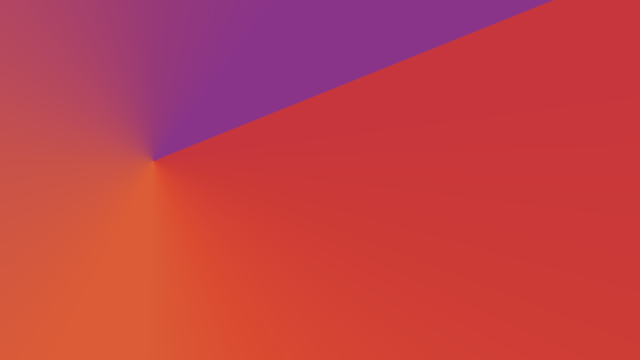
Reproduce this background procedurally as a WebGL 2 fragment shader.

```glsl
#version 300 es
precision highp float;
// A conic gradient sweeping clockwise around an off-centre hub.
// The angle from a hard seam runs through smooth colour stops, from red
// through orange to purple; the seam itself is blended over one pixel.

#define HUB vec2(0.240, 0.553)
#define SEAM_ANGLE 0.3825
#define RED vec3(0.780, 0.212, 0.237)
#define SCARLET vec3(0.808, 0.235, 0.212)
#define VERMILION vec3(0.857, 0.294, 0.190)
#define ORANGE vec3(0.860, 0.360, 0.212)
#define CORAL vec3(0.784, 0.322, 0.290)
#define ROSE vec3(0.698, 0.275, 0.384)
#define PLUM vec3(0.592, 0.224, 0.471)
#define PURPLE vec3(0.541, 0.204, 0.539)

const float TAU = 6.2831853;

// Blend factor between two stops, given in degrees from the seam
float ramp(float start, float end, float angle) {
  return clamp((angle - start) / (end - start), 0.0, 1.0);
}

// Colour of the sweep at an angle in degrees, clockwise from the seam
vec3 sweepColor(float angle) {
  vec3 color = mix(RED, SCARLET, ramp(12.0, 45.0, angle));
  color = mix(color, VERMILION, ramp(45.0, 86.0, angle));
  color = mix(color, ORANGE, ramp(86.0, 114.0, angle));
  color = mix(color, CORAL, ramp(138.0, 202.0, angle));
  color = mix(color, ROSE, ramp(202.0, 248.0, angle));
  color = mix(color, PLUM, ramp(248.0, 292.0, angle));
  return mix(color, PURPLE, ramp(292.0, 330.0, angle));
}

out vec4 fragColor;
uniform vec2 u_resolution;

void main() {
  // Position from the hub, in canvas heights
  vec2 p = (gl_FragCoord.xy - HUB * u_resolution) / u_resolution.y;
  float pixel = 1.0 / u_resolution.y;

  // Clockwise turn from the seam, 0 to 1
  float turn = fract((SEAM_ANGLE - atan(p.y, p.x)) / TAU);
  vec3 color = sweepColor(turn * 360.0);

  // Smooth the seam where the two ends of the sweep meet
  vec2 seam = vec2(cos(SEAM_ANGLE), sin(SEAM_ANGLE));
  float along = dot(p, seam);
  float across = dot(p, vec2(-seam.y, seam.x));
  if (along > 0.0 && abs(across) < pixel) {
    color = mix(RED, PURPLE, smoothstep(-pixel, pixel, across));
  }

  fragColor = vec4(color, 1.0);
}
```
